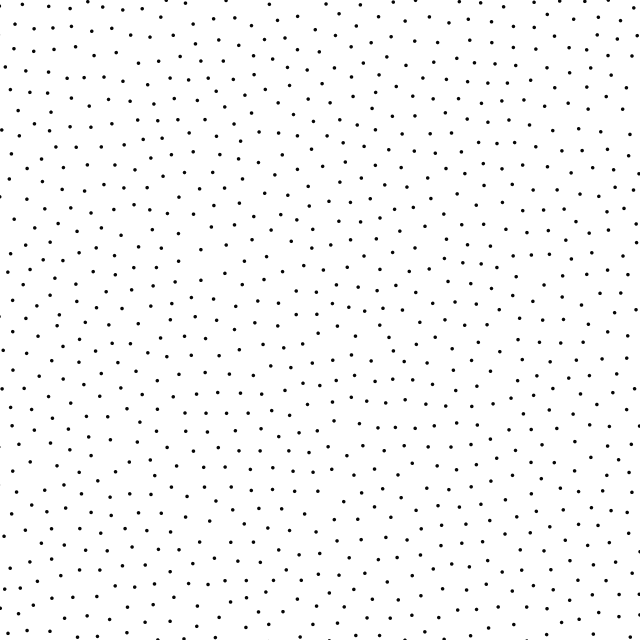
This pattern is drawn by a Shadertoy shader. Its source:

```glsl
// Evenly spaced but irregular small black dots on white.
// Staggered sites are jittered, bent by broad shear waves, then pushed apart
// by two rounds of repulsion inside a small window of sites around each pixel.

const vec3 PAPER = vec3(1.0);
const vec3 INK = vec3(0.02);
const float SITES_ACROSS = 28.1;   // site spacings per canvas side
const float DOT_RADIUS = 0.0027;   // in canvas units
const float ROW_HEIGHT = 0.866;    // in site spacings
const float JITTER = 0.72;
const float BEND = 0.45;
const float GAP = 1.04;            // distance below which sites repel
const int OUTER = 7;               // side of the window of raw sites
const int INNER = 5;               // side of the window after one round

vec2 hash22(vec2 p) {
    vec3 h = fract(p.xyx * vec3(0.1031, 0.1030, 0.0973));
    h += dot(h, h.yzx + 33.33);
    return fract((h.xx + h.yz) * h.zy);
}

// Sum of transverse waves: turns the rows while keeping the density even.
vec2 shearWaves(vec2 p, float amplitude) {
    vec2 offset = vec2(0.0);
    for (int i = 0; i < 5; i++) {
        float n = float(i);
        float angle = n * 2.4 + 0.5;
        vec2 dir = vec2(cos(angle), sin(angle));
        float frequency = 0.30 + 0.035 * n;
        offset += vec2(-dir.y, dir.x) * sin(dot(p, dir) * frequency + n * 1.9);
    }
    return offset * amplitude;
}

// Finds the unbent point by fixed point iteration.
vec2 unbend(vec2 p, float amplitude) {
    vec2 q = p;
    for (int i = 0; i < 4; i++) q = p - shearWaves(q, amplitude);
    return q;
}

float rowShift(float row) {
    return 0.5 * mod(row, 2.0);
}

vec2 nearestCell(vec2 q) {
    float row = floor(q.y / ROW_HEIGHT + 0.5);
    return vec2(floor(q.x - rowShift(row) + 0.5), row);
}

vec2 scatteredSite(vec2 cell, float amplitude, float jitter) {
    vec2 site = vec2(cell.x + rowShift(cell.y), cell.y * ROW_HEIGHT);
    return site + (hash22(cell + 71.0) - 0.5) * jitter + shearWaves(site, amplitude);
}

// Push on a site from one neighbour; zero beyond the gap and for itself.
vec2 repulsion(vec2 here, vec2 other, float gap) {
    vec2 away = here - other;
    float d = length(away);
    return away / max(d, 0.001) * max(gap - d, 0.0);
}

float nearestDot(vec2 p) {
    vec2 centre = nearestCell(unbend(p, BEND));

    // Raw sites
    vec2 raw[49];
    for (int y = 0; y < OUTER; y++)
    for (int x = 0; x < OUTER; x++) {
        vec2 cell = centre + vec2(float(x - OUTER / 2), float(y - OUTER / 2));
        raw[y * OUTER + x] = scatteredSite(cell, BEND, JITTER);
    }

    // First round of repulsion
    vec2 spread[25];
    for (int y = 0; y < INNER; y++)
    for (int x = 0; x < INNER; x++) {
        vec2 here = raw[(y + 1) * OUTER + x + 1];
        vec2 push = vec2(0.0);
        for (int j = 0; j < 3; j++)
        for (int i = 0; i < 3; i++)
            push += repulsion(here, raw[(y + j) * OUTER + x + i], GAP);
        spread[y * INNER + x] = here + push * 0.38;
    }

    // Second round, keeping only the smallest distance
    float nearest = 10.0;
    for (int y = 0; y < 3; y++)
    for (int x = 0; x < 3; x++) {
        vec2 here = spread[(y + 1) * INNER + x + 1];
        vec2 push = vec2(0.0);
        for (int j = 0; j < 3; j++)
        for (int i = 0; i < 3; i++)
            push += repulsion(here, spread[(y + j) * INNER + x + i], GAP);
        nearest = min(nearest, distance(p, here + push * 0.34));
    }
    return nearest;
}

void mainImage(out vec4 fragColor, in vec2 fragCoord) {
    float pixel = 1.0 / min(iResolution.x, iResolution.y);
    vec2 p = fragCoord * pixel;
    float d = nearestDot(p * SITES_ACROSS) / SITES_ACROSS;
    float coverage = clamp((DOT_RADIUS - d) / pixel + 0.5, 0.0, 1.0);
    fragColor = vec4(mix(PAPER, INK, coverage), 1.0);
}
```
